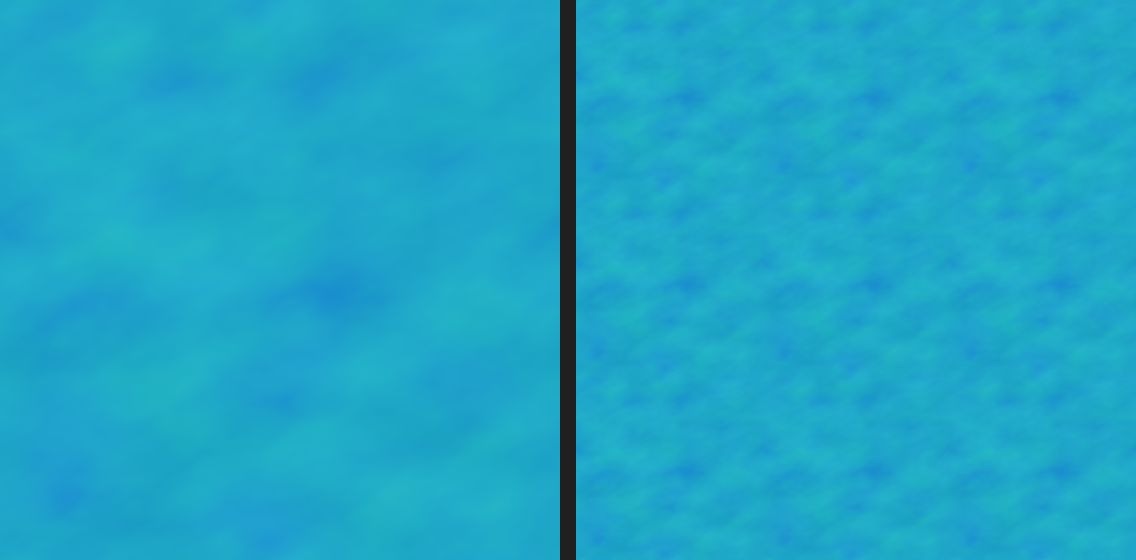
Left: one tile. Right: repeated 3 by 3.
Give the GLSL for this texture, as a WebGL 1 fragment shader.

```glsl
precision highp float;
// Seamless soft turquoise water with cloudy slanted patches of blue and aqua.

uniform vec2 u_resolution;

#define BASE_COLOR vec3(0.121, 0.656, 0.784)
#define TONE_SHIFT vec3(0.020, 0.072, -0.011)
#define TINT_SHIFT vec3(0.022, 0.004, 0.045)
#define DEEP_SHIFT vec3(0.000, -0.022, 0.014)
#define DRIFT_CELLS vec2(4.0, 5.0)
#define PUFF_CELLS vec2(4.0, 6.0)
#define TINT_CELLS vec2(5.0, 7.0)
#define DRIFT_AMOUNT 0.85
#define PUFF_AMOUNT 0.8
#define OCTAVE_GAIN 0.5
#define OCTAVES 4

const float TAU = 6.2831853;

// Unit gradient of a lattice corner, repeating every `period` cells.
vec2 cornerGradient(vec2 cell, vec2 period, float seed) {
    vec2 wrapped = floor(mod(cell + 0.5, period));
    float hash = fract(sin(dot(wrapped, vec2(127.1, 311.7)) + seed * 74.7) * 43758.545);
    return vec2(cos(TAU * hash), sin(TAU * hash));
}

// Gradient noise that wraps after `period` cells on each axis.
float wrapNoise(vec2 p, vec2 period, float seed) {
    vec2 cell = floor(p);
    vec2 f = p - cell;
    vec2 fade = f * f * f * (f * (f * 6.0 - 15.0) + 10.0);
    vec2 e = vec2(1.0, 0.0);
    float a = dot(cornerGradient(cell, period, seed), f);
    float b = dot(cornerGradient(cell + e.xy, period, seed), f - e.xy);
    float c = dot(cornerGradient(cell + e.yx, period, seed), f - e.yx);
    float d = dot(cornerGradient(cell + e.xx, period, seed), f - e.xx);
    return mix(mix(a, b, fade.x), mix(c, d, fade.x), fade.y);
}

// Whole-number shear: stretches patches toward the upper right, still tiles.
vec2 shear(vec2 uv) {
    return vec2(uv.x - uv.y, uv.y);
}

// Wrapping noise layered from broad to fine.
float layeredNoise(vec2 uv, vec2 cells, float seed) {
    float sum = 0.0;
    float amplitude = 1.0;
    for (int i = 0; i < OCTAVES; i++) {
        sum += amplitude * wrapNoise(uv * cells, cells, seed + float(i));
        amplitude *= OCTAVE_GAIN;
        cells *= 2.0;
    }
    return sum;
}

void main() {
    vec2 uv = gl_FragCoord.xy / u_resolution;

    // Light and dark: slanted drifts blended with wide, flat puffs
    float tone = DRIFT_AMOUNT * layeredNoise(shear(uv), DRIFT_CELLS, 1.0)
               + PUFF_AMOUNT * layeredNoise(uv, PUFF_CELLS, 9.0);

    // Hue: slow wander between teal and sky blue
    float tint = wrapNoise(uv * TINT_CELLS, TINT_CELLS, 17.0);

    // The darkest hollows sink to a purer blue
    float depth = smoothstep(0.3, 1.0, -tone);

    vec3 color = BASE_COLOR + tone * TONE_SHIFT + tint * TINT_SHIFT + depth * DEEP_SHIFT;
    gl_FragColor = vec4(clamp(color, 0.0, 1.0), 1.0);
}
```
